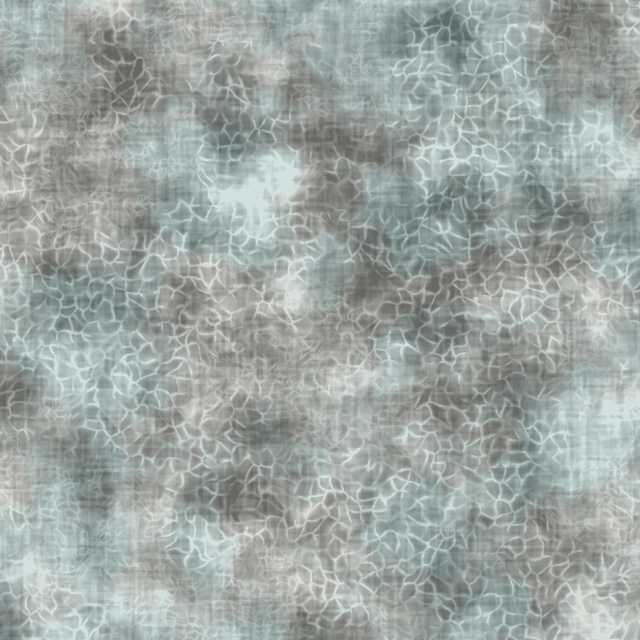
Write a Shadertoy shader that draws this texture.

```glsl
// Weathered grey-green plaster: cloudy blotches, a faint cloth weave and
// patches of pale, broken crackle. Clouds are blended cellular noise;
// the crackle is the border distance of warped cells at two sizes.

const float CLOUD_SCALE   = 7.5;    // blotches across the canvas
const float HUE_SCALE     = 5.0;    // warm and cool regions
const float PATCH_SCALE   = 5.5;    // crackled regions
const float CRACK_SCALE   = 44.0;   // coarse crackle cells
const float FINE_SCALE    = 74.0;   // fine crackle cells
const vec2  WEAVE_SCALE   = vec2(22.0, 190.0);
const float MEAN_TONE     = 0.658;
const float CLOUD_DEPTH   = 0.70;
const float WEAVE_DEPTH   = 0.085;
const float CRACK_LIGHT   = 0.150;
const float CELL_SHADE    = 0.075;
const vec3  WARM_TINT     = vec3(0.008, 0.006, -0.014);
const vec3  COOL_TINT     = vec3(-0.046, 0.024, 0.018);

vec2 hash2(vec2 p) {
    vec3 q = fract(p.xyx * vec3(0.1031, 0.1030, 0.0973));
    q += dot(q, q.yzx + 33.33);
    return fract((q.xx + q.yz) * q.zy);
}

// Random cell values blended by distance to their scattered centres
float softCells(vec2 p) {
    vec2 cell = floor(p), local = fract(p);
    float total = 0.0, weights = 0.0;
    for (int y = -1; y <= 1; y++)
    for (int x = -1; x <= 1; x++) {
        vec2 offset = vec2(x, y);
        vec2 centre = hash2(cell + offset);
        vec2 d = offset + 0.15 + 0.7 * centre - local;
        float w = exp(-7.0 * dot(d, d));
        total += w * hash2(cell + offset + 57.0).x;
        weights += w;
    }
    return total / weights;
}

float layeredCells(vec2 p, int octaves) {
    float total = 0.0, weights = 0.0, gain = 1.0;
    for (int i = 0; i < octaves; i++) {
        total += gain * softCells(p);
        weights += gain;
        gain *= 0.6;
        p = mat2(1.6, 1.2, -1.2, 1.6) * p + 19.7;
    }
    return total / weights;
}

vec2 cellSite(vec2 cell) {
    return 0.1 + 0.8 * hash2(cell + 211.0);
}

// Returns distance to the nearest cell border, and a random value per cell
vec2 crackle(vec2 p) {
    vec2 cell = floor(p), local = fract(p);
    vec2 nearest = vec2(0.0), nearestCell = vec2(0.0);
    float best = 8.0;
    for (int y = -1; y <= 1; y++)
    for (int x = -1; x <= 1; x++) {
        vec2 offset = vec2(x, y);
        vec2 d = offset + cellSite(cell + offset) - local;
        if (dot(d, d) < best) {
            best = dot(d, d);
            nearest = d;
            nearestCell = offset;
        }
    }
    float border = 8.0;
    for (int y = -2; y <= 2; y++)
    for (int x = -2; x <= 2; x++) {
        vec2 offset = nearestCell + vec2(x, y);
        vec2 d = offset + cellSite(cell + offset) - local;
        vec2 across = d - nearest;
        if (dot(across, across) > 0.0001)
            border = min(border, dot(0.5 * (d + nearest), normalize(across)));
    }
    return vec2(border, hash2(cell + nearestCell + 89.0).y);
}

void mainImage(out vec4 fragColor, in vec2 fragCoord) {
    vec2 uv = fragCoord / iResolution.y + 3.0;

    // Layered sines bend the crackle and ruffle the blotches
    vec2 bent = uv + 0.0060 * sin(uv.yx * vec2(47.0, 59.0) + 2.0 * sin(uv * 23.0))
                   + 0.0022 * sin(uv.yx * vec2(181.0, 157.0) + 2.0 * sin(uv * 71.0));

    // Clouds and weave
    float cloud = layeredCells(bent * CLOUD_SCALE, 5) - 0.5;
    float hue = layeredCells(uv * HUE_SCALE + 41.0, 4) - 0.5;
    float weave = softCells(uv * WEAVE_SCALE) + softCells(uv * WEAVE_SCALE.yx + 31.0) - 1.0;

    // Crackle shows in patches, with lines that fade in and out
    float region = layeredCells(uv * PATCH_SCALE + 83.0, 4);
    float patchMask = mix(0.15, 1.0, smoothstep(0.42, 0.60, region));
    float fineMask = mix(0.12, 0.8, smoothstep(0.56, 0.42, region + 0.5 * hue));
    float wear = smoothstep(0.25, 0.70, softCells(uv * 58.0 + 7.0));
    vec2 coarse = crackle(bent * CRACK_SCALE);
    vec2 fine = crackle(bent * FINE_SCALE + 13.0);
    float coarseLine = smoothstep(0.15, 0.02, coarse.x) * patchMask;
    float fineLine = smoothstep(0.19, 0.02, fine.x) * fineMask * 0.6;
    float lines = max(coarseLine, fineLine) * mix(0.25, 1.0, wear);
    float shade = smoothstep(0.08, 0.30, coarse.x) * patchMask * coarse.y
                + 0.5 * smoothstep(0.08, 0.35, fine.x) * fineMask * fine.y;

    // Tone, then a tint that turns cooler where it is lighter
    float tone = MEAN_TONE + CLOUD_DEPTH * cloud + WEAVE_DEPTH * weave
               + CRACK_LIGHT * lines - CELL_SHADE * shade;
    tone = clamp(tone, 0.40, 0.86);
    float coolness = smoothstep(-0.22, 0.22, hue + 0.5 * (tone - MEAN_TONE));
    fragColor = vec4(tone + mix(WARM_TINT, COOL_TINT, coolness), 1.0);
}
```
